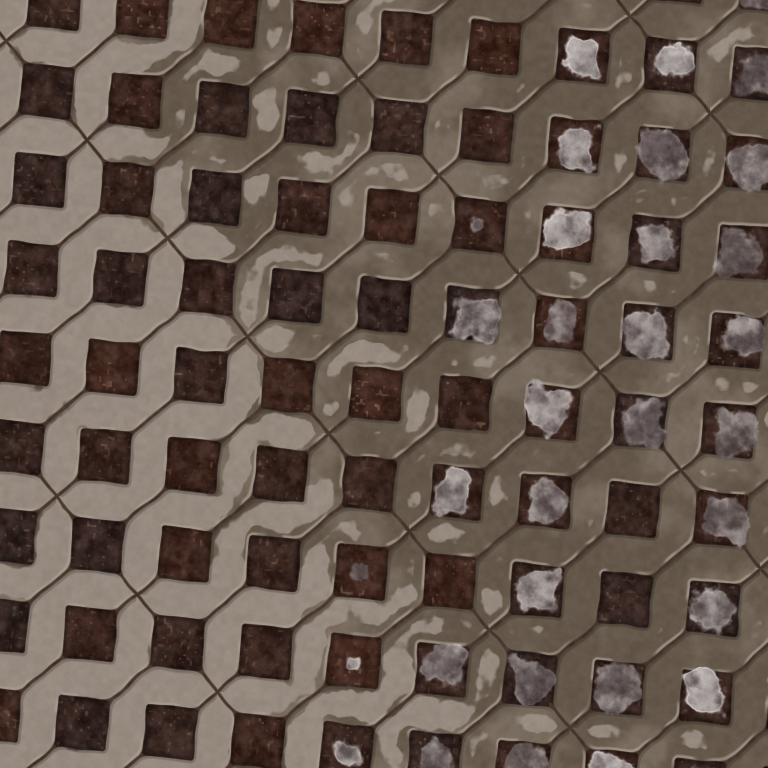
Reproduce this texture procedurally as a WebGL 1 fragment shader.

```glsl
precision highp float;
// Worn interlocking grid pavers, tilted, with square soil holes partly filled by lumps of ice.
uniform vec2 u_resolution;

float hash(vec2 p) {
  vec3 h = fract(vec3(p.xyx) * 0.1031);
  h += dot(h, h.yzx + 33.33);
  return fract((h.x + h.y) * h.z);
}

float noise(vec2 p) {
  vec2 i = floor(p), f = fract(p);
  f = f * f * (3.0 - 2.0 * f);
  return mix(mix(hash(i), hash(i + vec2(1, 0)), f.x),
             mix(hash(i + vec2(0, 1)), hash(i + vec2(1, 1)), f.x), f.y);
}

float fbm(vec2 p) {
  float sum = 0.0, amp = 0.53;
  for (int i = 0; i < 4; i++) {
    sum += amp * noise(p);
    p = mat2(1.6, 1.2, -1.2, 1.6) * p + 7.3;
    amp *= 0.5;
  }
  return sum;
}

float smoothMin(float a, float b, float k) {
  float h = max(k - abs(a - b), 0.0) / k;
  return min(a, b) - h * h * k * 0.25;
}

// Rounded square hole centred on every integer point
float holeDist(vec2 q) {
  vec2 d = abs(fract(q + 0.5) - 0.5) - 0.255;
  return length(max(d, 0.0)) + min(max(d.x, d.y), 0.0) - 0.035;
}

// Distance to the plate rim: holes, rising seams, and a crossing seam at every fourth corner
float rimDist(vec2 q) {
  vec2 h = fract(q) - 0.5, corner = floor(q);
  float seam = abs(h.x + h.y) * 0.707;
  if (mod(corner.x - corner.y + 0.5, 4.0) < 1.0) seam = min(seam, abs(h.x - h.y) * 0.707);
  return smoothMin(holeDist(q), seam - 0.018, 0.06);
}

void main() {
  vec2 p = gl_FragCoord.xy / u_resolution;
  p.y = 1.0 - p.y;
  float aa = 8.6 / min(u_resolution.x, u_resolution.y);

  // Tilted grid, about 8.6 cells each way, with slightly uneven edges
  vec2 q = mat2(8.651, -0.873, 0.732, 8.554) * (p - vec2(0.5195, 0.1654));
  vec2 warped = q + 0.03 * (vec2(noise(q * 5.0), noise(q * 5.0 + 40.0)) - 0.5);
  vec2 id = floor(q + 0.5), f = q - id;
  float rim = rimDist(warped), hole = holeDist(warped);
  float grain = fbm(q * 14.0) - 0.5;

  // Plates: damp tan, with pale dry patches towards the lower left
  float blotch = fbm(q * 1.5 + 11.0);
  vec3 color = mix(vec3(0.39, 0.34, 0.29), vec3(0.47, 0.42, 0.37),
                   smoothstep(0.4, 0.7, blotch + 0.15 * (0.5 - p.x)));
  float west = clamp(0.2 + 0.4 * p.y - p.x - 0.5 * max(p.y - 0.8, 0.0), -0.22, 0.25);
  float dry = west * 2.2 + (fbm(q * 2.3) - 0.5) * 1.5 + (min(rim, 0.14) - 0.07) * 3.5;
  color = mix(color, vec3(0.60, 0.55, 0.51), 0.93 * smoothstep(0.02, 0.14, dry));
  color += 0.06 * grain;

  // Bevel lit on rims that face the lower right, shaded on the others
  float slope = clamp((rim - rimDist(warped + 0.014)) / 0.014, -1.0, 1.0);
  float bevel = 1.0 - smoothstep(0.018, 0.045, rim);
  color *= 1.0 - 0.2 * bevel * max(-slope, 0.0);
  color = mix(color, vec3(0.66, 0.61, 0.56),
              bevel * max(slope, 0.0) * smoothstep(0.25, 0.65, noise(q * 6.0 + 5.0)) * 0.75);

  // Seams
  color = mix(vec3(0.27, 0.205, 0.165) + 0.1 * grain, color, smoothstep(-aa, aa, rim));

  // Soil in the holes, darker under the rim, with light crumbs
  float soilTone = hash(id + 3.0);
  vec3 soil = mix(vec3(0.18, 0.115, 0.095), vec3(0.25, 0.17, 0.145),
                  smoothstep(0.3, 0.7, fbm(q * 7.0 + 20.0)));
  soil += vec3(0.05, 0.01, -0.01) * (soilTone - 0.5) + 0.14 * grain;
  soil += vec3(0.17, 0.15, 0.12) * smoothstep(0.72, 0.95, noise(q * 24.0)) * noise(q * 5.0 + 9.0);
  soil *= 0.72 + 0.28 * smoothstep(0.0, 0.07, -hole);
  color = mix(color, soil, 1.0 - smoothstep(-aa, aa, hole));

  // Ice lumps, more and larger towards the right
  float rnd = hash(id + 17.0);
  float amount = smoothstep(0.5, 1.9, id.x + 0.21 * id.y + 1.2 * (rnd - 0.5));
  amount *= step(0.11, hash(id + 51.0));
  vec2 shift = 0.09 * (vec2(hash(id + 8.0), hash(id + 29.0)) - 0.5);
  float radius = mix(-0.2, 0.21 + 0.06 * rnd, amount);
  vec2 lump = pow(abs(f - shift), vec2(3.0));
  float ice = pow(lump.x + lump.y + 1e-6, 0.333) - radius + 0.32 * (fbm(q * 4.0 + 60.0) - 0.5);
  float frost = hash(id + 73.0);
  vec3 iceColor = mix(vec3(0.38, 0.34, 0.34), vec3(0.66, 0.63, 0.62),
                      smoothstep(0.25, 0.75, fbm(q * 6.0 + 31.0) + 0.3 * (frost - 0.5)));
  iceColor += 0.22 * grain - 0.12 * (f.x + f.y);
  iceColor += 0.14 * frost * (1.0 - smoothstep(0.0, 0.03, abs(ice + 0.03)));
  float cover = 1.0 - smoothstep(-0.03 - aa, aa, ice);
  color = mix(color, iceColor, cover * mix(0.8, 1.0, frost));

  gl_FragColor = vec4(clamp(color, 0.0, 1.0), 1.0);
}
```
